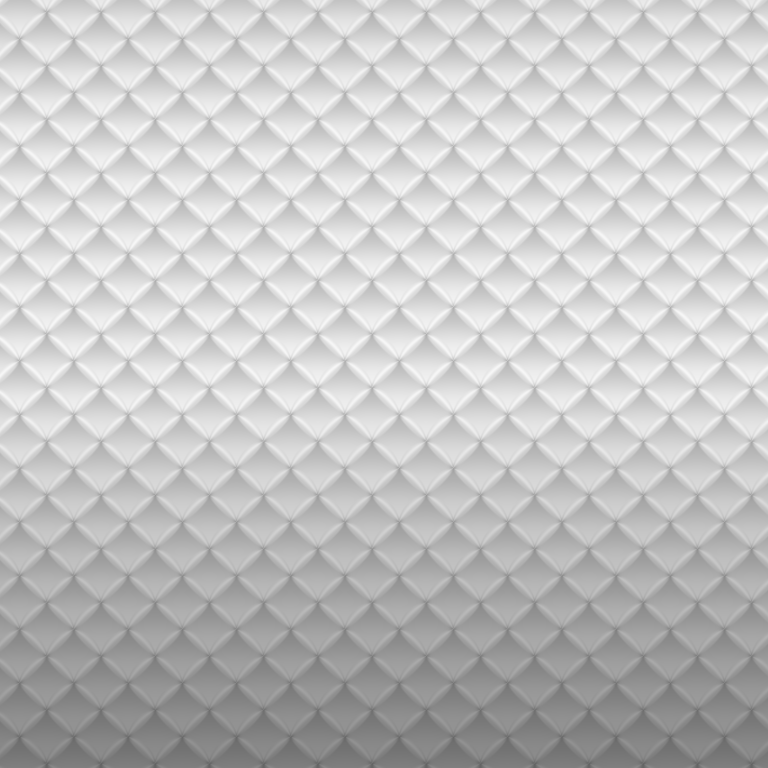
Give the GLSL for this pattern, as a WebGL 1 fragment shader.

```glsl
precision highp float;
// Quilted diamond padding: soft, tapered ridges bow upward between lattice nodes,
// around cells shaded from dark tops to bright bottoms. Two diagonal coordinates
// form the lattice; a vertical falloff darkens the lower half of the canvas.

uniform vec2 u_resolution;

// Lens profile along one ridge: 0 at the nodes, 1 halfway between them
float arch(float t) {
  float f = fract(t);
  return 4.0 * f * (1.0 - f);
}

// Lay one family of ridges over the tone; across increases upward
float addRidges(float tone, float across, float along, float pixel) {
  float profile = arch(along);
  float offset = across - 0.055 * profile;
  float dist = offset - floor(offset + 0.5);
  float halfWidth = 0.025 + 0.105 * profile;
  float s = clamp(dist / halfWidth, -1.0, 1.0);

  // Rounded cross section with the light falling from above
  float ridge = mix(0.85, 0.90, s * 0.5 + 0.5);
  ridge += 0.085 * exp(-5.0 * (s - 0.2) * (s - 0.2));
  ridge -= 0.13 * pow(1.0 - profile, 3.0);

  float blur = 0.5 * pixel + 0.018;
  float cover = 1.0 - smoothstep(halfWidth - blur, halfWidth + blur, abs(dist));
  return mix(tone, ridge, cover);
}

void main() {
  vec2 uv = gl_FragCoord.xy / u_resolution;
  vec2 p = (uv - vec2(0.3785, 0.5999)) / vec2(0.0706, 0.0699);
  vec2 diagonal = vec2(p.y + p.x, p.y - p.x);
  float pixel = 20.0 / min(u_resolution.x, u_resolution.y);

  // Cell shading, following the bowed outline
  vec2 cell = diagonal - 0.055 * vec2(arch(diagonal.y), arch(diagonal.x));
  float height = dot(fract(cell), vec2(0.5));
  float tone = mix(0.95, 0.74, smoothstep(0.05, 0.95, height));

  tone = addRidges(tone, diagonal.x, diagonal.y, pixel);
  tone = addRidges(tone, diagonal.y, diagonal.x, pixel);

  // Small shadow where four ridges pinch together
  vec2 nearest = diagonal - floor(diagonal + 0.5);
  tone -= 0.07 * exp(-90.0 * dot(nearest, nearest));

  // Lower falloff and a slight dimming at the top
  float light = mix(0.58, 1.0, smoothstep(-0.12, 0.54, uv.y));
  light = min(light, mix(0.56, 1.0, clamp(uv.y / 0.48, 0.0, 1.0)));
  light -= 0.03 * smoothstep(0.8, 1.0, uv.y);
  gl_FragColor = vec4(vec3(tone * light), 1.0);
}
```
